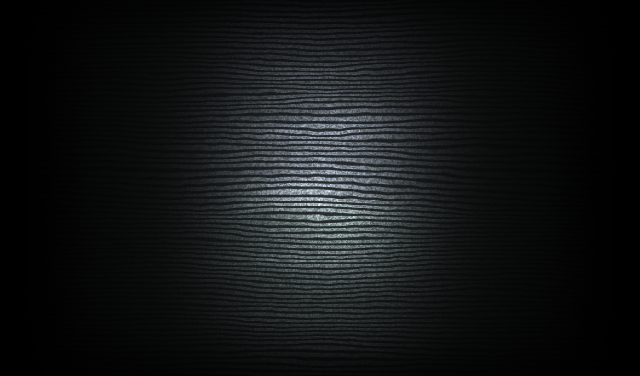
Give the GLSL for this texture, as a WebGL 1 fragment shader.

```glsl
#ifdef GL_FRAGMENT_PRECISION_HIGH
precision highp float;
#else
precision mediump float;
#endif

uniform vec2 u_resolution;

float hash(vec2 cell) {
  vec3 q = fract(cell.xyx * vec3(0.1031, 0.1030, 0.0973));
  q += dot(q, q.yzx + 33.33);
  return fract((q.x + q.y) * q.z);
}

float valueNoise(vec2 p) {
  vec2 cell = floor(p);
  vec2 f = fract(p);
  f = f * f * (3.0 - 2.0 * f);
  float low = mix(hash(cell), hash(cell + vec2(1.0, 0.0)), f.x);
  float high = mix(hash(cell + vec2(0.0, 1.0)), hash(cell + 1.0), f.x);
  return mix(low, high, f.y);
}

// Soft elliptical light; a higher power gives a flatter middle.
float glow(vec2 offset, vec2 radius, float power) {
  vec2 d = pow(abs(offset) / radius, vec2(power));
  return exp(-d.x - d.y);
}

// Count of grain lines below a point, bent by broad and fine noise.
float grainPhase(vec2 p, float tilt) {
  float t = (p.y - 0.5) / 0.07;
  float phase = 72.0 * p.y - 1.5 * t / sqrt(1.0 + t * t);
  phase += tilt * p.x * exp(-0.3 * t * t);
  phase += 1.5 * valueNoise(p * vec2(2.3, 11.0) + 7.0);
  phase += 0.65 * valueNoise(p * vec2(7.0, 34.0) + 31.0);
  return phase + 0.22 * valueNoise(p * vec2(32.0, 70.0));
}

// Raised strip between two grooves, from 0 to 1.
float ridge(float phase, float softness) {
  float wave = sin(6.2832 * phase);
  return smoothstep(-0.25 - softness, -0.25 + softness, wave);
}

float sparkle(vec2 p, float density) {
  float coarse = valueNoise(p * vec2(0.55, 0.8) * density);
  float fine = valueNoise(p * density * 1.15 + 53.0);
  return 0.35 * coarse + 0.65 * fine;
}

void main() {
  vec2 uv = gl_FragCoord.xy / u_resolution;
  vec2 p = vec2(uv.x * u_resolution.x / u_resolution.y, uv.y);
  vec2 offset = uv - vec2(0.5, 0.51);

  // Wood relief and glitter
  float softness = 0.5 + 60.0 / u_resolution.y;
  float strip = ridge(grainPhase(p, 1.3), softness);
  float glitter = sparkle(p, 270.0);
  float wear = valueNoise(p * vec2(4.0, 26.0) + 17.0);

  // Light layers from wide to narrow
  float ambient = glow(offset, vec2(0.40, 0.56), 2.6);
  float haze = glow(offset, vec2(0.215, 0.47), 2.2);
  float sheen = glow(offset, vec2(0.155, 0.40), 2.8);
  float core = glow(offset - vec2(0.005, 0.0), vec2(0.105, 0.235), 1.9);

  float grooveShade = mix(0.76, 1.08, strip);
  vec3 color = vec3(0.044, 0.050, 0.046) * ambient * grooveShade;
  color += vec3(0.067, 0.079, 0.088) * haze * mix(0.85, 1.05, strip);

  // Reflections held by the raised strips
  float glint = mix(0.45, 1.5, glitter) * mix(0.7, 1.2, wear);
  float reflection = (0.135 * sheen + 0.44 * core) * glint;
  vec3 cool = vec3(0.96, 0.99, 1.10);
  vec3 green = vec3(0.93, 1.03, 1.01);
  vec3 tint = mix(green, cool, smoothstep(0.36, 0.58, uv.y));
  color += tint * reflection * mix(0.13, 1.0, strip);

  // Fine surface grain and dark frame
  color *= 0.90 + 0.20 * hash(floor(p * 300.0));
  float side = smoothstep(0.0, 0.16, min(uv.x, 1.0 - uv.x));
  float rim = smoothstep(-0.04, 0.14, min(uv.y, 1.0 - uv.y));
  color *= side * mix(0.55, 1.0, rim);

  gl_FragColor = vec4(clamp(color, 0.0, 1.0), 1.0);
}
```
